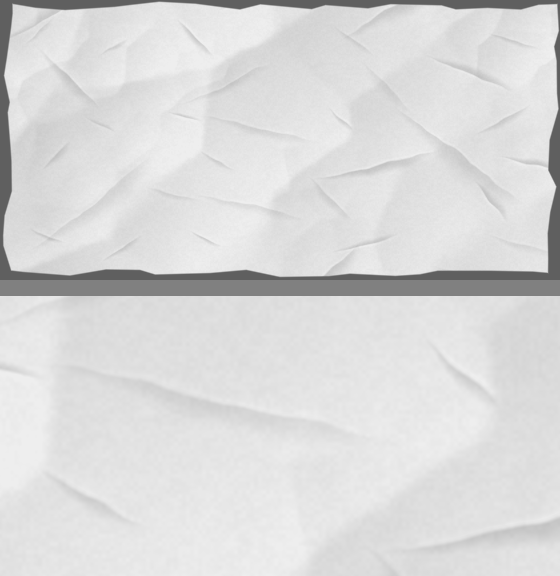
Top, the full canvas; bottom, a detail of the centre.
Write a Shadertoy shader that draws this texture.

```glsl
// A pale sheet of crumpled paper with torn edges on a dark grey ground.
// Soft-blended Voronoi facets give the broad folds, hashed tapering creases
// add shadows with lit ridges, and value noise supplies the paper grain.

#define PAPER 0.888
#define GROUND 0.372
#define BROAD_TONE 0.065
#define FACET_DEPTH 0.065
#define CREASE_COUNT 34
#define CREASE_SHADOW 0.125
#define RIDGE_LIGHT 0.035
#define GRAIN 0.034
#define SIDE_TEAR 0.048
#define LONG_TEAR 0.034

float hash(vec2 p) {
    vec3 q = fract(vec3(p.xyx) * 0.1031);
    q += dot(q, q.yzx + 33.33);
    return fract((q.x + q.y) * q.z);
}

vec2 hash2(vec2 p) {
    return vec2(hash(p), hash(p + 57.3));
}

float noise(vec2 p) {
    vec2 i = floor(p), f = fract(p);
    f = f * f * (3.0 - 2.0 * f);
    return mix(mix(hash(i), hash(i + vec2(1, 0)), f.x),
               mix(hash(i + vec2(0, 1)), hash(i + vec2(1, 1)), f.x), f.y);
}

float fbm(vec2 p) {
    float sum = 0.0, amp = 0.5;
    for (int i = 0; i < 4; i++) {
        sum += amp * noise(p);
        p = mat2(0.8, 0.6, -0.6, 0.8) * p * 2.03 + 11.7;
        amp *= 0.5;
    }
    return sum / 0.9375;
}

mat2 rotation(float a) {
    return mat2(cos(a), -sin(a), sin(a), cos(a));
}

// Slope of the nearest facet; sharpness sets how hard the fold between cells is
float facets(vec2 p, float sharpness) {
    vec2 cell = floor(p), f = fract(p), light = normalize(vec2(-0.5, 0.85));
    float sum = 0.0, total = 0.0;
    for (int y = -1; y <= 1; y++)
    for (int x = -1; x <= 1; x++) {
        vec2 o = vec2(x, y);
        vec2 toSite = o + 0.1 + 0.8 * hash2(cell + o) - f;
        float w = exp(-sharpness * length(toSite));
        sum += w * dot(toSite, light);
        total += w;
    }
    return sum / total;
}

// One tapering fold: a shadow wedge on one side, a thin lit ridge on the other
float crease(vec2 p, float id, float aspect) {
    vec2 center = fract(id * vec2(0.7549, 0.5698) + 0.31) * vec2(aspect, 1.0);
    vec2 r = hash2(vec2(id, 3.7)), s = hash2(vec2(id, 19.1));
    float angle = (r.x < 0.6 ? -1.0 : 1.0) * mix(0.15, 0.85, r.y);
    float halfLength = mix(0.06, 0.34, s.x * s.x);
    vec2 q = rotation(-angle) * (p - center);
    q = vec2(dot(p - center, vec2(cos(angle), sin(angle))),
             dot(p - center, vec2(-sin(angle), cos(angle))));
    float t = q.x / halfLength;
    float taper = max(0.0, 1.0 - t * t);
    float d = s.y < 0.75 ? -q.y : q.y;
    float width = 0.004 + mix(0.2, 0.42, r.y) * halfLength * taper * (0.65 + 0.35 * t);
    float shadow = smoothstep(-0.003, 0.003, d) * (1.0 - smoothstep(0.0, width, d));
    float ridge = exp(-abs(d + 0.005) / 0.004);
    float strength = mix(0.35, 1.0, hash(vec2(id, 41.0)));
    return strength * taper * (RIDGE_LIGHT * ridge - CREASE_SHADOW * shadow);
}

// Zigzag of straight tears with unevenly spaced corners, 0 to 1
float tear(float s, float side) {
    float i = floor(s), f = fract(s);
    float knot = mix(0.2, 0.8, hash(vec2(i, side + 5.0)));
    float a = hash(vec2(i, side)), b = hash(vec2(i + 1.0, side));
    float m = hash(vec2(i, side + 9.0));
    return f < knot ? mix(a, m, f / knot) : mix(m, b, (f - knot) / (1.0 - knot));
}

void mainImage(out vec4 fragColor, in vec2 fragCoord) {
    float px = 1.0 / iResolution.y;
    float aspect = iResolution.x * px;
    vec2 p = fragCoord * px;

    // Bend the folds slightly so that no line is perfectly straight
    vec2 bent = p + 0.05 * (vec2(fbm(p * 4.0), fbm(p * 4.0 + 31.0)) - 0.5);
    bent += 0.007 * (vec2(noise(p * 24.0), noise(p * 24.0 + 8.0)) - 0.5);

    // Broad light and folded facets
    float tone = PAPER + BROAD_TONE * (fbm(p * vec2(1.6, 2.4) + 4.0) - 0.5);
    tone -= 0.03 * smoothstep(0.5, 1.25, length(p - vec2(0.62 * aspect, 0.6)));
    vec2 along = rotation(0.45) * bent * vec2(1.0, 1.25);
    float sharpness = mix(8.0, 45.0, smoothstep(0.3, 0.65, noise(p * 3.5 + 20.0)));
    tone += FACET_DEPTH * facets(along * 2.3 + 7.0, sharpness);
    float crumple = smoothstep(0.35, 0.7, noise(p * 2.7 + 50.0));
    tone += 0.6 * FACET_DEPTH * crumple * facets(along * 5.5 + 23.0, sharpness);

    // Scattered creases
    for (int i = 0; i < CREASE_COUNT; i++)
        tone += crease(bent, float(i), aspect);

    // Fibres and fine grain
    float grain = 0.6 * noise(p * 210.0) + 0.4 * noise(p * vec2(70.0, 110.0));
    tone += GRAIN * (grain - 0.5);
    tone = clamp(tone, 0.62, 0.935);

    // Torn outline
    float left = p.x - 0.004 - SIDE_TEAR * tear(p.y * 6.3, 1.0);
    float right = aspect - p.x - SIDE_TEAR * tear(p.y * 6.0, 23.0);
    float low = p.y - 0.009 - LONG_TEAR * tear(p.x * 4.0, 47.0);
    float high = 1.0 - p.y - 0.004 - LONG_TEAR * tear(p.x * 4.3, 71.0);
    float inside = min(min(left, right), min(low, high));

    float grey = mix(GROUND, tone, smoothstep(-px, px, inside));
    fragColor = vec4(vec3(grey), 1.0);
}
```
